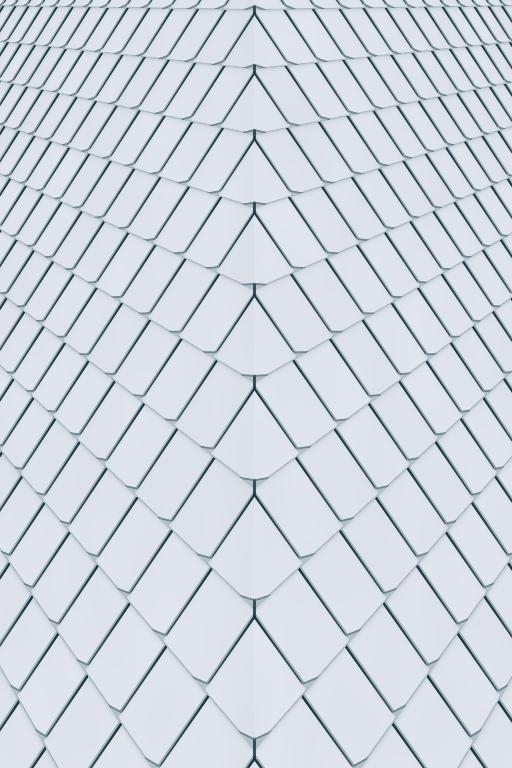
A Shadertoy shader for this pattern:

```glsl
// Pale overlapping diamond shingles folded around a vertical ridge, in perspective.
#define RIDGE_X 0.497      // ridge position, share of the width
#define SIDE_VANISH 0.829  // distance to the vanishing point of the rows
#define ROW_START 0.013    // first ridge tip below the top
#define ROW_STEP 0.0727    // row height at the top
#define ROW_GROWTH 0.0489  // perspective growth per row
#define COL_GROWTH 0.0505  // perspective shrink per column
#define SLANT 0.10         // extra lean of each seam inside its row
#define CUT vec2(0.25, 0.08) // chamfer of the lower corner: along row, along seam
#define SEAM_WIDTH 0.0021
#define BEVEL_WIDTH 0.0026

const vec3 PANEL = vec3(0.872, 0.892, 0.925);
const vec3 BEVEL = vec3(0.57, 0.64, 0.67);
const vec3 SHADE = vec3(0.39, 0.48, 0.51);
const vec3 DEEP  = vec3(0.08, 0.19, 0.22);

float hash(vec2 c) {
    return fract(sin(dot(c, vec2(127.1, 311.7))) * 43758.5);
}

vec2 slope(vec2 c) {
    float t = 6.2832 * hash(c);
    return vec2(cos(t), sin(t));
}

// Gradient noise, about -0.5 to 0.5
float noise(vec2 p) {
    vec2 i = floor(p), f = fract(p), e = vec2(0, 1);
    vec2 s = f * f * (3.0 - 2.0 * f);
    float a = dot(slope(i), f), b = dot(slope(i + e.yx), f - e.yx);
    float c = dot(slope(i + e), f - e), d = dot(slope(i + 1.0), f - 1.0);
    return mix(mix(a, b, s.x), mix(c, d, s.x), s.y);
}

// Screen (distance from ridge, depth from top) to (column, row) on the wall
vec2 wall(vec2 p) {
    float y = p.y / (1.0 - p.x / SIDE_VANISH);
    float row = (y - ROW_START) / (ROW_STEP + ROW_GROWTH * y);
    float w = 1.0 - ROW_GROWTH * row;
    return vec2(p.x * w / (COL_GROWTH * (SIDE_VANISH - p.x)), row);
}

float band(float d, float lo, float hi, float aa) {
    return smoothstep(lo - aa, lo + aa, d) * (1.0 - smoothstep(hi - aa, hi + aa, d));
}

void mainImage(out vec4 fragColor, in vec2 fragCoord) {
    float aa = 0.55 / iResolution.y;
    float x = (fragCoord.x - RIDGE_X * iResolution.x) / iResolution.y;
    float side = x < 0.0 ? -1.0 : 1.0;
    vec2 p = vec2(abs(x) * (x < 0.0 ? 1.0 : 0.965), 1.0 - fragCoord.y / iResolution.y);

    // Wall coordinates and their screen gradients
    vec2 q = wall(p), e = vec2(0.0005, 0.0);
    vec2 qx = (wall(p + e.xy) - q) / e.x;
    vec2 qy = (wall(p + e.yx) - q) / e.x;
    vec2 colGrad = vec2(qx.x, qy.x), rowGrad = vec2(qx.y, qy.y);
    vec2 seamGrad = colGrad - (1.0 + SLANT) * rowGrad;

    // Cell position: a runs outward from the seam, f runs down the row
    float f = fract(q.y);
    float s = q.x - q.y - SLANT * (f - 0.5);
    float a = fract(s);
    vec2 id = vec2(floor(s), floor(q.y));

    // Signed screen distances to seam, row edge and chamfer
    float seam = (a > 0.5 ? a - 1.0 : a) / length(seamGrad);
    float edge = (f > 0.5 ? 1.0 - f : -f) / length(rowGrad);
    float cut = a / CUT.x + (1.0 - f) / CUT.y - 1.0;
    cut /= length(seamGrad / CUT.x - rowGrad / CUT.y);
    float onTile = smoothstep(-aa, aa, cut);
    float scale = mix(0.78, 1.08, p.y);

    // Panel surface
    vec3 col = PANEL + 0.012 * (hash(id + side * 17.0) - 0.5);
    col += 0.012 * noise(vec2(x, p.y) * vec2(22.0, 9.0));
    col -= 0.012 * (1.0 - smoothstep(0.0, 0.05, p.x)) * step(x, 0.0);

    // Soft shadow beneath row edges and beside seams
    float below = max(-edge, 0.0);
    float beside = max(-seam, 0.0);
    col = mix(col, SHADE, 0.26 * exp(-below / 0.0022) * step(f, 0.5));
    col = mix(col, SHADE, 0.22 * exp(-beside / 0.002) * step(0.5, a));

    // Pale bevel and dark gap of the long seams
    float bevel = band(seam, 0.0, BEVEL_WIDTH * scale, aa) * onTile;
    col = mix(col, BEVEL, 0.85 * bevel);
    float gapWidth = SEAM_WIDTH * scale * mix(1.25, 0.65, f);
    float gap = band(seam, -gapWidth, 0.0004, aa);
    gap *= 1.0 - smoothstep(0.88, 0.95, f);
    col = mix(col, DEEP, gap * mix(0.98, 0.8, f));

    // Lower edges and cut corners
    float lip = band(edge, 0.0, 0.0016 * scale, aa) * onTile;
    col = mix(col, BEVEL, 0.72 * lip);
    float corner = step(a, 0.5) * step(0.5, f);
    col = mix(col, mix(PANEL, SHADE, 0.35), corner * (1.0 - onTile));
    col = mix(col, SHADE, corner * band(cut, -0.0012, 0.0012, aa) * 0.85);

    // Small dark opening at each ridge tip
    float tip = 1.0 - smoothstep(0.05, 0.09, min(f, 1.0 - f));
    col = mix(col, DEEP, 0.85 * tip * (1.0 - smoothstep(0.001, 0.001 + 2.0 * aa, p.x)));

    fragColor = vec4(clamp(col, 0.0, 1.0), 1.0);
}
```
